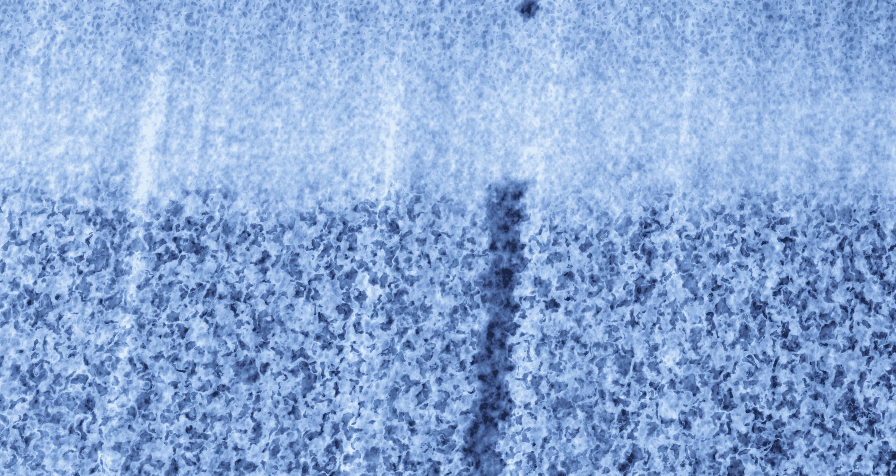
Write a Shadertoy shader that draws this texture.

```glsl
// A sheet of water falling over a dark wall: pale misty spray above, and a
// net of foam with dark gaps below. Warped cell noise cuts the gaps, soft
// slanted streaks brighten them, and one tone value indexes a blue ramp.

float hash(vec2 p) {
    return fract(sin(dot(p, vec2(127.1, 311.7))) * 43758.5);
}

float noise(vec2 p) {
    vec2 cell = floor(p), f = fract(p);
    f = f * f * (3.0 - 2.0 * f);
    float low = mix(hash(cell), hash(cell + vec2(1, 0)), f.x);
    float high = mix(hash(cell + vec2(0, 1)), hash(cell + vec2(1, 1)), f.x);
    return mix(low, high, f.y);
}

float fbm(vec2 p) {
    float sum = 0.0, weight = 0.53;
    for (int i = 0; i < 4; i++) {
        sum += weight * noise(p);
        p = mat2(1.6, 1.2, -1.2, 1.6) * p + 7.3;
        weight *= 0.5;
    }
    return sum;
}

// Scattered gaps, one per cell, each with its own place and radius.
float gaps(vec2 p, float minRadius, float maxRadius) {
    vec2 cell = floor(p);
    float nearest = 9.0;
    for (int y = -1; y <= 1; y++) {
        for (int x = -1; x <= 1; x++) {
            vec2 id = cell + vec2(x, y);
            vec2 centre = id + 0.5 + 0.7 * (vec2(hash(id), hash(id + 31.7)) - 0.5);
            float radius = mix(minRadius, maxRadius, hash(id + 73.1));
            nearest = min(nearest, length(p - centre) / radius);
        }
    }
    return 1.0 - smoothstep(0.55, 1.1, nearest);
}

float band(float x, float centre, float width) {
    float d = (x - centre) / width;
    return exp(-d * d);
}

// Bright core with a wide, faint halo.
float streak(float x, float centre, float strength) {
    return strength * (0.6 * band(x, centre, 0.012) + 0.5 * band(x, centre, 0.035));
}

vec3 waterRamp(float tone) {
    vec3 ramp[7] = vec3[7](
        vec3(0.10, 0.15, 0.29), vec3(0.24, 0.33, 0.54), vec3(0.34, 0.47, 0.69),
        vec3(0.46, 0.60, 0.82), vec3(0.59, 0.72, 0.90), vec3(0.72, 0.82, 0.95),
        vec3(0.86, 0.92, 0.98));
    vec3 colour = ramp[0];
    for (int i = 1; i < 7; i++) {
        colour = mix(colour, ramp[i], clamp(tone - float(i - 1), 0.0, 1.0));
    }
    return colour;
}

void mainImage(out vec4 fragColor, in vec2 fragCoord) {
    vec2 p = fragCoord / iResolution.y;

    // Flow coordinates: the fall leans more toward the left side.
    float slant = mix(0.15, 0.05, p.x / 1.88);
    vec2 flow = vec2(p.x + (1.0 - p.y) * slant, p.y);
    vec2 warp = vec2(fbm(flow * 48.0), fbm(flow * 48.0 + 17.0)) - 0.5;
    float foam = fbm(flow * vec2(72.0, 54.0)) - 0.5;
    float grain = fbm(flow * vec2(150.0, 115.0) + 5.0) - 0.5;
    float lanes = noise(vec2(flow.x * 24.0, flow.y * 1.8)) - 0.5;
    float threads = noise(vec2(flow.x * 75.0, flow.y * 3.0)) - 0.5;

    // Broad light: mist in the upper middle, shade at the top and right.
    float ragged = (fbm(flow * vec2(14.0, 9.0)) - 0.5) * 0.12;
    float lower = 1.0 - smoothstep(0.50, 0.67, p.y + ragged);
    float crest = smoothstep(0.74, 1.0, p.y);
    float right = smoothstep(1.25, 1.9, p.x);
    float tone = mix(4.75, 4.2, lower) - 0.65 * crest;
    tone -= right * (0.35 + 0.35 * crest);
    tone += 0.25 * (1.0 - smoothstep(0.0, 0.35, p.x));

    // Large gaps below, fine pits everywhere.
    float large = gaps(flow * vec2(38.0, 28.0) + warp * 2.0, 0.25, 0.58);
    float fine = gaps(flow * vec2(82.0, 66.0) + warp * 1.5 + 9.0, 0.15, 0.55);
    float depth = 2.3 + 1.2 * lanes + 0.3 * right;
    tone -= large * lower * depth;
    tone -= fine * (0.45 + 0.45 * lower + 0.75 * crest);

    // Foam texture and falling threads.
    tone += foam * mix(1.7, 3.2, lower) + grain * 2.4;
    tone += lanes * 0.4 + threads * mix(0.65, 0.3, lower);

    // Bright streaks and the pale plume over the dark shaft.
    float streaks = streak(flow.x, 0.10, 0.6) + streak(flow.x, 0.354, 1.1)
                  + streak(flow.x, 0.845, 0.9) + streak(flow.x, 1.17, 1.2)
                  + streak(flow.x, 1.468, 0.9);
    tone += streaks * (0.85 + 0.8 * threads);
    float plume = band(flow.x, 1.105, 0.04) * band(p.y, 0.78, 0.15);
    tone += 0.35 * plume;

    // Bare wall: a long shaft, and a small opening at the top edge.
    float wander = warp.x * 0.045 + (noise(vec2(p.y * 14.0, 3.0)) - 0.5) * 0.02;
    float side = abs(flow.x - 1.107 + wander) / 0.034;
    float shaft = (1.0 - smoothstep(0.65, 1.25, side))
                * (1.0 - smoothstep(0.60, 0.635, p.y + warp.y * 0.04));
    vec2 hole = (flow - vec2(1.114, 0.98) + warp * 0.025) / vec2(0.025, 0.03);
    float opening = 1.0 - smoothstep(0.6, 1.1, length(hole));
    float wallTone = 1.1 + foam * 4.5 + grain * 2.0 - 0.5 * large;
    tone = mix(tone, wallTone, max(shaft * 0.88, opening * 0.9));

    fragColor = vec4(waterRamp(tone), 1.0);
}
```
